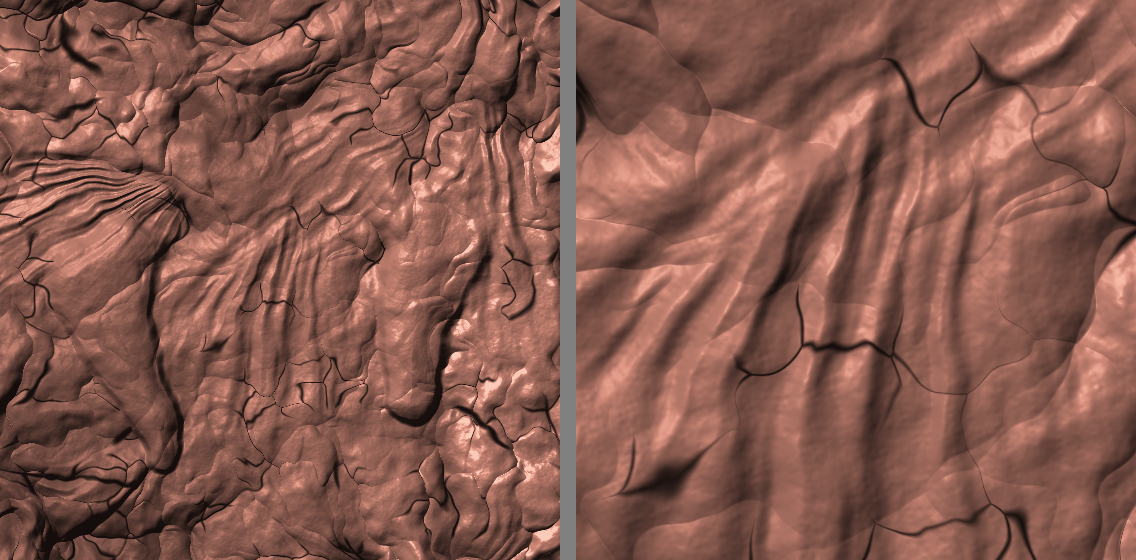
Left, the full canvas; right, a detail of the centre.
This texture is drawn by a three.js fragment shader. Its source:

```glsl
varying vec2 vUv;

float hash(vec2 p) {
  vec3 q = fract(vec3(p.xyx) * 0.1031);
  q += dot(q, q.yzx + 33.33);
  return fract((q.x + q.y) * q.z);
}
float noise(vec2 p) {
  vec2 i = floor(p), f = fract(p);
  f = f * f * f * (f * (f * 6.0 - 15.0) + 10.0);
  return mix(mix(hash(i), hash(i + vec2(1.0, 0.0)), f.x),
             mix(hash(i + vec2(0.0, 1.0)), hash(i + 1.0), f.x), f.y);
}
float fbm(vec2 p) {
  float sum = 0.0, amp = 0.533;
  for (int i = 0; i < 4; i++) {
    sum += amp * noise(p);
    p = mat2(1.6, 1.2, -1.2, 1.6) * p + 7.3;
    amp *= 0.5;
  }
  return sum;
}
vec2 rotate(vec2 p, float a) {
  float c = cos(a), s = sin(a);
  return vec2(c * p.x + s * p.y, c * p.y - s * p.x);
}

// Overlapping tilted slabs: x = top height, y = gap to the slab below
vec2 slabs(vec2 p, float scale) {
  vec2 q = p * scale, cell = floor(q);
  float top = -4.0, under = -4.0;
  for (int j = -1; j <= 1; j++) {
    for (int i = -1; i <= 1; i++) {
      vec2 id = cell + vec2(float(i), float(j));
      vec2 rnd = vec2(hash(id), hash(id + 51.7));
      vec2 d = q - id - 0.2 - 0.6 * rnd;
      float fade = 1.5 * smoothstep(0.8, 1.2, length(d));
      float tilt = dot(d, rnd.yx - 0.5) * 0.9;
      float lean = mix(0.6, 1.9, smoothstep(0.35, 0.85, id.x / scale));
      d = rotate(d, lean + 2.4 * (noise(id * 0.6 + 9.0) - 0.5));
      float grooves = 0.12 * noise(vec2(d.x * 0.8, d.y * 6.0) + rnd * 40.0);
      d *= vec2(0.62, 1.5);
      float h = 0.35 * rnd.x + tilt + grooves - dot(d, d) - fade;
      under = max(under, min(top, h));
      top = max(top, h);
    }
  }
  return vec2(top, top - under);
}

// Ridges dragged away from an origin along an axis
float smear(vec2 p, vec2 origin, vec2 axis, float count) {
  vec2 d = p - origin;
  float r = length(d), a = count * atan(axis.x * d.y - axis.y * d.x, dot(axis, d));
  float ridge = sin(3.1416 * noise(vec2(a, r * 6.0))) * (0.5 + 0.7 * noise(p * 11.0));
  return 0.022 * ridge + 0.008 * noise(vec2(a * 2.7, r * 9.0));
}
float ellipseMask(vec2 p, vec2 centre, vec2 radii, float angle) {
  return 1.0 - smoothstep(0.5, 1.2, length(rotate(p - centre, angle) / radii));
}

// Blends ridges into ground: x = height, y = share of dragged clay
vec2 drag(vec2 ground, float ridges, float mask) {
  return vec2(mix(ground.x, 0.3 * ground.x + ridges, mask), max(ground.y, mask));
}

// Distance to a tapered tongue, 1 at its rim
float tongue(vec2 p, vec2 a, vec2 b, float ra, float rb) {
  vec2 ab = b - a;
  float t = clamp(dot(p - a, ab) / dot(ab, ab), 0.0, 1.0);
  return length(p - a - ab * t) / mix(ra, rb, t);
}
float addTongue(float h, float d, float radius) {
  return mix(h, 0.55 * h + 0.018 + 0.3 * radius * (1.0 - d * d), 1.0 - smoothstep(0.78, 1.08, d));
}

// Clay surface: x = height, y = seam gap, z = slab height
vec3 clay(vec2 p) {
  vec2 warp = vec2(fbm(p * 5.0), fbm(p * 5.0 + 17.0)) - 0.5;
  vec2 q = p + 0.17 * warp, s = p + 0.08 * warp;
  vec2 big = slabs(q, 5.0), small = slabs(q + 3.0, 13.0);
  float rough = 0.4 + 0.6 * smoothstep(0.25, 0.6, length(p - vec2(0.45, 0.5)));
  vec2 g = vec2(0.044 * big.x + 0.018 * rough * small.x, 0.0);
  g.x += 0.045 * abs(2.0 * fbm(q * 4.5 + 5.0) - 1.0);
  g = drag(g, 0.6 * smear(s, vec2(0.36, 0.72), vec2(-0.92, -0.4), 13.0),
           ellipseMask(q, vec2(0.07, 0.57), vec2(0.22, 0.13), 0.4));
  g = drag(g, 0.6 * smear(s, vec2(1.05, 0.97), vec2(-0.82, -0.57), 20.0),
           ellipseMask(q, vec2(0.54, 0.64), vec2(0.26, 0.09), 0.6));
  g = drag(g, smear(s, vec2(0.56, 1.0), vec2(-0.1, -1.0), 15.0),
           ellipseMask(q, vec2(0.5, 0.39), vec2(0.19, 0.25), -0.1));
  g = drag(g, smear(s, vec2(0.85, 1.2), vec2(0.1, -1.0), 16.0),
           ellipseMask(q, vec2(0.93, 0.56), vec2(0.08, 0.28), 0.1));

  float wobble = 0.5 * (fbm(p * 8.0 + 3.0) - 0.5);
  float left = wobble + tongue(s, vec2(0.2, 0.5), vec2(0.28, 0.2), 0.1, 0.05);
  float right = wobble + tongue(s, vec2(0.79, 0.58), vec2(0.74, 0.29), 0.11, 0.05);
  float h = addTongue(addTongue(g.x, left, 0.09), right, 0.1);
  float inside = 1.0 - smoothstep(0.8, 1.0, min(left, right));
  float gap = min(big.y + 0.15 * g.y, 0.6 * small.y + 0.02) + inside;
  return vec3(h + 0.003 * fbm(p * 40.0), gap, mix(big.x, 0.2, max(inside, g.y)));
}

void main() {
  vec2 p = vUv;
  float e = 0.0011;
  vec3 c = clay(p);
  vec2 slope = vec2(clay(p + vec2(e, 0.0)).x, clay(p + vec2(0.0, e)).x) - c.x;
  vec3 normal = normalize(vec3(-0.88 * slope / e, 1.0));

  // Raking light, brighter at lower right and upper left
  vec3 light = normalize(vec3(-0.5, 0.6, 0.78));
  float warmSide = smoothstep(0.55, 1.0, p.x) * (1.0 - smoothstep(0.4, 0.9, p.y));
  float glow = 0.95 + 0.17 * warmSide + 0.15 * (1.0 - smoothstep(0.0, 0.5, length(p - vec2(0.0, 1.0))));
  glow -= 0.25 * (1.0 - smoothstep(0.0, 0.6, length(p - vec2(0.0, 0.1))));
  float diffuse = max(dot(normal, light), 0.0);
  float gloss = pow(max(dot(normal, normalize(light + vec3(0.0, 0.0, 1.0))), 0.0), 42.0);
  float cavity = mix(0.75, 1.04, smoothstep(-0.25, 0.2, c.z));
  float tone = glow * cavity * (0.09 + 0.67 * diffuse) + gloss * glow * (0.2 + 0.2 * warmSide);

  // Short broken cracks along seams
  float gate = smoothstep(0.52, 0.75, noise(p * 13.0 + 2.0));
  float crack = gate * (1.0 - smoothstep(0.01, 0.025 + 0.06 * gate, c.y));
  tone = clamp(tone * (1.0 - 0.85 * crack), 0.08, 1.0);

  vec3 clayTint = vec3(1.0, 0.66, 0.575), shine = vec3(0.98, 0.81, 0.74);
  gl_FragColor = vec4(mix(clayTint * tone, shine, smoothstep(0.8, 1.05, tone)), 1.0);
}
```
